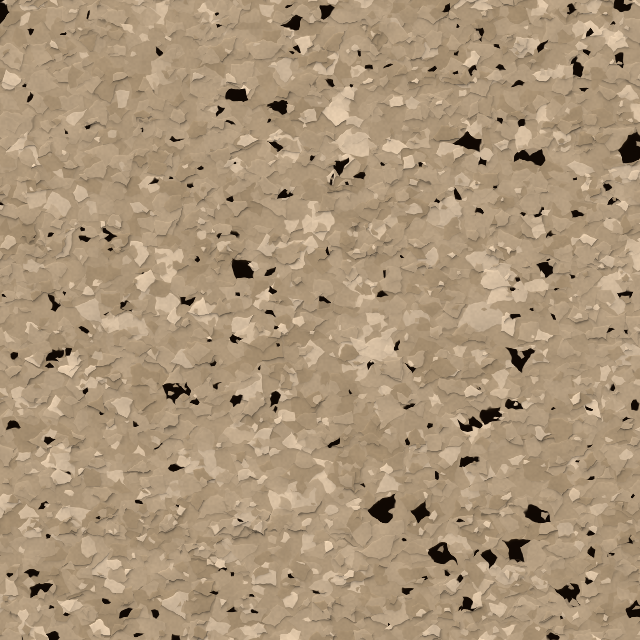
This texture is drawn by a WebGL 1 fragment shader. Its source:

```glsl
precision highp float;
uniform vec2 u_resolution;

const float TAU = 6.2831853;
const vec3 MID = vec3(0.715, 0.625, 0.512);
const vec3 SHADE = vec3(0.635, 0.545, 0.428);
const vec3 PALE = vec3(0.825, 0.735, 0.625);
const vec3 BROWN = vec3(0.27, 0.20, 0.11);
const vec3 BLACK = vec3(0.06, 0.03, 0.01);
const vec2 LIGHT_DIR = vec2(-0.35, 0.94);

float hash(vec2 p, float seed) {
  vec3 q = fract(vec3(p, seed) * vec3(0.1031, 0.1030, 0.0973));
  q += dot(q, q.yzx + 33.33);
  return fract((q.x + q.y) * q.z);
}

float noise(vec2 p, float seed) {
  vec2 i = floor(p);
  vec2 f = fract(p);
  f = f * f * (3.0 - 2.0 * f);
  float low = mix(hash(i, seed), hash(i + vec2(1.0, 0.0), seed), f.x);
  float high = mix(hash(i + vec2(0.0, 1.0), seed), hash(i + 1.0, seed), f.x);
  return mix(low, high, f.y);
}

vec2 wobble(vec2 p, float frequency, float seed) {
  return vec2(noise(p * frequency, seed), noise(p * frequency, seed + 7.0)) - 0.5;
}

// Irregular convex polygon: outward normal in xy, signed distance in z
vec3 polygon(vec2 p, vec2 id, float radius, float seed) {
  vec3 nearest = vec3(0.0, 0.0, -10.0);
  float turn = hash(id, seed + 1.0);
  for (int i = 0; i < 5; i++) {
    float side = float(i);
    float angle = TAU * (turn + (side + 0.8 * hash(id, seed + side + 2.0)) / 5.0);
    vec2 normal = vec2(cos(angle), sin(angle));
    float reach = radius * mix(0.38, 1.0, hash(id, seed + side + 8.0));
    float d = dot(p, normal) - reach;
    if (d > nearest.z) nearest = vec3(normal, d);
  }
  return nearest;
}

vec3 flakeColor(float pick, float paleShare) {
  vec3 tone = mix(SHADE, MID, smoothstep(0.05, 0.5, pick));
  float pale = smoothstep(1.0 - paleShare, 1.0 - 0.7 * paleShare, pick);
  return mix(tone, PALE * mix(0.95, 1.09, fract(pick * 57.0)), pale);
}

// Paints one grid of scattered flakes over the colour below
vec3 scatter(vec3 under, vec2 p, float cells, float density, float radius,
             float paleShare, float dark, float seed) {
  vec3 color = under;
  vec2 grid = p * cells;
  vec2 cell = floor(grid);
  float soft = 0.7 / u_resolution.y;
  for (int y = -1; y <= 1; y++) {
    for (int x = -1; x <= 1; x++) {
      vec2 id = cell + vec2(float(x), float(y));
      if (hash(id, seed) > density) continue;
      vec2 jitter = vec2(hash(id, seed + 15.0), hash(id, seed + 16.0));
      vec2 local = (grid - id - 0.2 - 0.6 * jitter) * vec2(1.0, 1.15);
      float size = hash(id, seed + 17.0);
      float r = radius * mix(0.6 + 0.4 * size, 0.42 + 0.58 * size * size, dark);
      if (length(local) > 2.1 * r + 0.2) continue;

      vec3 edge = polygon(local, id, r, seed);
      float d = edge.z / cells;
      float facing = dot(edge.xy, LIGHT_DIR);
      float relief = hash(id, seed + 18.0);

      // Thin cast shadow outside, lit rim and gentle tilt inside
      float shadow = max(-facing, 0.0) * exp(-max(d, 0.0) / 0.0021);
      color *= 1.0 - 0.62 * relief * relief * shadow * (1.0 - dark);
      float rim = max(facing, 0.0) * exp(min(d, 0.0) / 0.0016);
      float tilt = dot(local, jitter - 0.5);
      vec3 face = flakeColor(hash(id, seed + 19.0), paleShare);
      face *= 1.0 + 0.17 * relief * rim + 0.12 * tilt;
      vec3 darkFace = mix(BLACK, BROWN, 0.8 * relief * rim);
      face = mix(face, darkFace, dark);
      float cover = 1.0 - smoothstep(-soft, soft, d);
      color = mix(color, face, cover * mix(0.84 + 0.16 * relief, 1.0, dark));
    }
  }
  return color;
}

void main() {
  vec2 uv = gl_FragCoord.xy / u_resolution.y;
  vec2 p = uv + 0.006 * wobble(uv, 65.0, 3.0) + 0.003 * wobble(uv, 170.0, 5.0);
  vec2 ragged = p + 0.012 * wobble(uv, 48.0, 9.0);

  // Bed of flakes, coarse to fine
  vec3 color = mix(SHADE, MID, 0.6);
  color = scatter(color, p, 14.0, 0.95, 0.60, 0.16, 0.0, 20.0);
  color = scatter(color, p + 0.37, 18.0, 0.95, 0.60, 0.18, 0.0, 50.0);
  color = scatter(color, p + 0.71, 23.0, 0.85, 0.58, 0.18, 0.0, 80.0);
  color = scatter(color, p + 0.47, 30.0, 0.65, 0.56, 0.20, 0.0, 230.0);

  // Black chips, large and small
  color = scatter(color, ragged + 0.13, 13.0, 0.27, 0.37, 0.0, 1.0, 110.0);
  color = scatter(color, ragged + 0.59, 34.0, 0.16, 0.34, 0.0, 1.0, 140.0);

  // Loose flakes and fine slivers on top
  color = scatter(color, p + 0.83, 22.0, 0.24, 0.54, 0.18, 0.0, 170.0);
  color = scatter(color, p + 0.29, 44.0, 0.22, 0.50, 0.28, 0.0, 200.0);
  color = scatter(color, p + 0.17, 75.0, 0.12, 0.48, 0.45, 0.0, 260.0);

  // Mottling and fine grain
  float mottle = noise(uv * 45.0, 11.0) - 0.5;
  float grain = noise(uv * 300.0, 13.0) - 0.5;
  color *= 1.0 + 0.05 * mottle + 0.05 * grain;
  gl_FragColor = vec4(color, 1.0);
}
```
